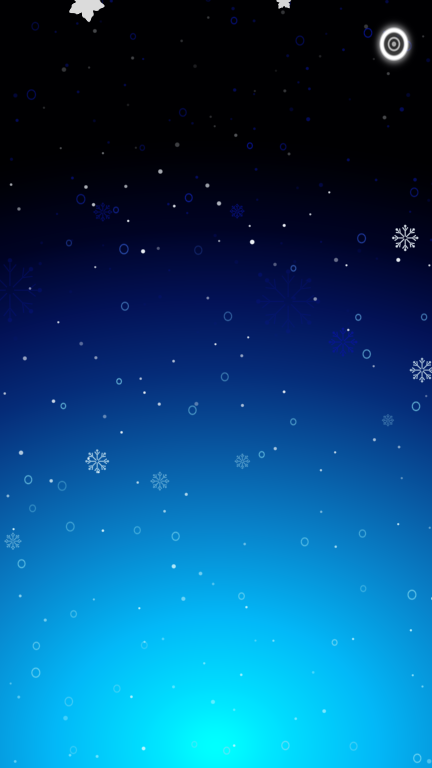
Reproduce this background procedurally as a WebGL 2 fragment shader.

```glsl
#version 300 es
precision highp float;
// Winter night: an elliptical cyan glow at the foot fades through blue to black.
// Hashed grids scatter snow dots and bubbles; folded angles draw the snowflakes.
// A ringed moon and two pale leaves sit at the top. Lengths are canvas widths.
uniform vec2 u_resolution;
out vec4 fragColor;

const float TAU = 6.2831853;
const vec3 WHITE = vec3(0.93, 0.95, 0.97);
const vec3 DEEP_BLUE = vec3(0.03, 0.08, 0.62);
const vec3 PALE_CYAN = vec3(0.50, 0.86, 0.95);

// Flakes: centre x, centre y, radius, opacity (negative means deep blue).
const vec4 FLAKES[12] = vec4[12](
  vec4(0.938, 1.227, 0.030, 0.95), vec4(0.977, 0.921, 0.028, 0.80),
  vec4(0.225, 0.710, 0.027, 0.75), vec4(0.370, 0.664, 0.021, 0.45),
  vec4(0.561, 0.710, 0.017, 0.40), vec4(0.030, 0.525, 0.019, 0.45),
  vec4(0.794, 0.986, 0.033, -0.75), vec4(0.238, 1.287, 0.021, -0.50),
  vec4(0.549, 1.289, 0.016, -0.60), vec4(0.023, 1.106, 0.075, -0.30),
  vec4(0.667, 1.080, 0.075, -0.25), vec4(0.898, 0.805, 0.013, 0.30));

vec3 hash3(vec2 cell, float seed) {
  vec3 h = fract(vec3(cell.xyx + seed) * vec3(0.1031, 0.1030, 0.0973));
  h += dot(h, h.yxz + 33.33);
  return fract((h.xxy + h.yzz) * h.zyx);
}

float cover(float dist, float soft) {
  return 1.0 - smoothstep(-soft, soft, dist);
}

float segment(vec2 p, vec2 a, vec2 b) {
  vec2 ab = b - a;
  return length(p - a - ab * clamp(dot(p - a, ab) / dot(ab, ab), 0.0, 1.0));
}

// Piecewise sky colour by distance from the glow.
vec3 sky(float d) {
  vec3 c = mix(vec3(0.0, 1.0, 1.0), vec3(0.0, 0.88, 1.0), smoothstep(0.0, 0.14, d));
  c = mix(c, vec3(0.01, 0.72, 0.97), clamp((d - 0.12) / 0.18, 0.0, 1.0));
  c = mix(c, vec3(0.03, 0.52, 0.80), clamp((d - 0.30) / 0.20, 0.0, 1.0));
  c = mix(c, vec3(0.03, 0.33, 0.62), clamp((d - 0.50) / 0.20, 0.0, 1.0));
  c = mix(c, vec3(0.02, 0.17, 0.47), clamp((d - 0.70) / 0.17, 0.0, 1.0));
  c = mix(c, vec3(0.01, 0.07, 0.34), clamp((d - 0.87) / 0.16, 0.0, 1.0));
  c = mix(c, vec3(0.0, 0.012, 0.15), clamp((d - 1.03) / 0.17, 0.0, 1.0));
  return mix(c, vec3(0.0, 0.0, 0.008), smoothstep(1.15, 1.42, d));
}

// One jittered dot per occupied cell.
float dots(vec2 p, float size, float seed, float share, float soft) {
  vec2 cell = floor(p / size);
  vec3 place = hash3(cell, seed), look = hash3(cell, seed + 17.0);
  float radius = mix(0.0022, 0.0052, look.x * look.x);
  vec2 q = p - (cell + 0.1 + 0.8 * place.xy) * size;
  return cover(length(q) - radius, soft) * step(place.z, share) * mix(0.35, 1.0, look.y);
}

// One jittered, slightly tall bubble outline per occupied cell.
float bubbles(vec2 p, float size, float seed, float share, float soft) {
  vec2 cell = floor(p / size);
  vec3 place = hash3(cell, seed), look = hash3(cell, seed + 29.0);
  float radius = mix(0.005, 0.0095, look.x);
  vec2 q = (p - (cell + 0.12 + 0.76 * place.xy) * size) * vec2(1.0, 0.88);
  float rim = cover(abs(length(q) - radius) - 0.0012, soft);
  return rim * step(place.z, share) * mix(0.35, 0.85, look.y);
}

// Eight branching arms folded into one sector.
float snowflake(vec2 p, float radius, float soft) {
  float sector = TAU / 8.0;
  float a = mod(atan(p.y, p.x + 1e-6) + 0.5 * sector, sector) - 0.5 * sector;
  vec2 q = length(p) / radius * vec2(cos(a), abs(sin(a)));
  float arm = segment(q, vec2(0.15, 0.0), vec2(0.95, 0.0));
  float twig = segment(q, vec2(0.55, 0.0), vec2(0.78, 0.18));
  float tip = length(q - vec2(0.92, 0.0)) - 0.05;
  return cover(min(min(arm, twig), tip) * radius - 0.0012, soft);
}

float leaf(vec2 p, float radius, float turn, float soft) {
  float a = atan(p.y, p.x) + turn;
  float edge = radius * (0.78 + 0.18 * cos(5.0 * a) + 0.05 * cos(15.0 * a));
  return cover(length(p) - edge, soft);
}

// Bright rim, grey inner ring, core and halo.
vec3 addMoon(vec3 base, vec2 p, float soft) {
  float r = length(p * vec2(1.0, 0.87));
  base += vec3(0.55) * exp(-pow(abs(r - 0.028) / 0.012, 2.0));
  base = mix(base, vec3(0.20), 0.8 * cover(r - 0.024, soft));
  base = mix(base, vec3(1.0), cover(abs(r - 0.028) - 0.0045, soft * 1.5));
  base = mix(base, vec3(0.72), cover(abs(r - 0.0125) - 0.002, soft));
  return mix(base, vec3(0.65), cover(r - 0.005, soft));
}

void main() {
  vec2 p = gl_FragCoord.xy / u_resolution.x;
  float top = u_resolution.y / u_resolution.x;
  float soft = 0.9 / u_resolution.x;
  vec3 color = sky(length((p - vec2(0.5, 0.05)) * vec2(0.8, 1.0)));

  // Snow grows fainter and bluer towards the dark top.
  float night = smoothstep(0.85, 1.40, p.y);
  float dim = mix(1.0, 0.3, smoothstep(1.28, 1.50, p.y));
  vec3 bubbleColor = mix(PALE_CYAN, DEEP_BLUE, night);
  color = mix(color, bubbleColor, bubbles(p, 0.125, 3.0, 0.50, soft));
  color = mix(color, DEEP_BLUE, 0.6 * night * dots(p, 0.070, 71.0, 0.45, soft));
  vec3 dotColor = mix(vec3(0.72, 0.96, 1.0), WHITE, smoothstep(0.2, 0.9, p.y));
  color = mix(color, dotColor, dim * dots(p, 0.088, 11.0, 0.60, soft));

  for (int i = 0; i < 12; i++) {
    vec4 f = FLAKES[i];
    vec3 tint = f.w < 0.0 ? DEEP_BLUE : mix(PALE_CYAN, WHITE, f.w);
    color = mix(color, tint, abs(f.w) * snowflake(p - f.xy, f.z, soft));
  }

  // Moon and leaves hang from the upper edge.
  color = addMoon(color, p - vec2(0.912, top - 0.102), soft);
  color = mix(color, vec3(0.86), leaf(p - vec2(0.199, top - 0.008), 0.043, 1.4, soft));
  color = mix(color, vec3(0.84), leaf(p - vec2(0.657, top - 0.002), 0.021, 0.9, soft));
  fragColor = vec4(clamp(color, 0.0, 1.0), 1.0);
}
```
